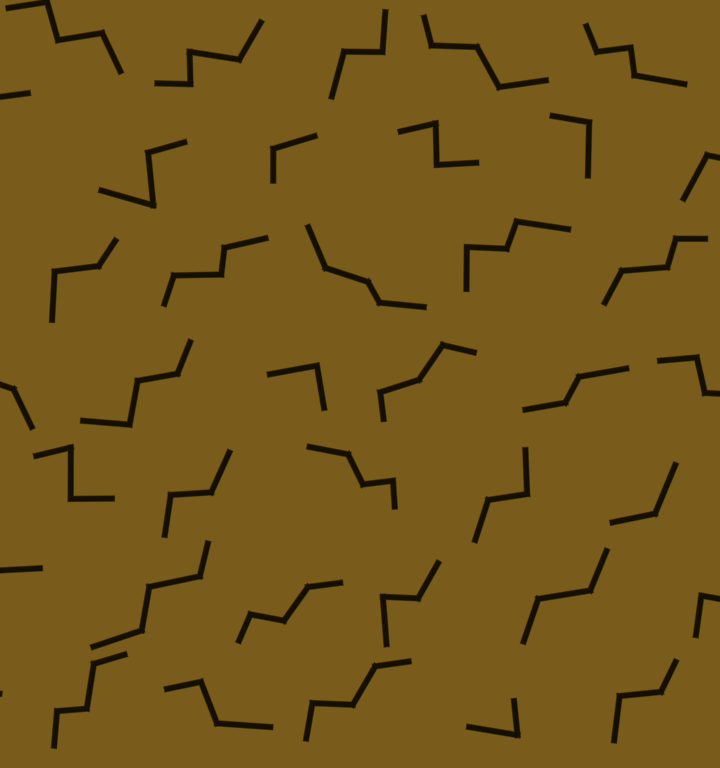
This pattern is drawn by a Shadertoy shader. Its source:

```glsl
const vec3 GROUND = vec3(0.475, 0.36, 0.108);
const vec3 INK = vec3(0.08, 0.058, -0.25);   // negative blue keeps soft edges warm
const vec2 CELL = vec2(0.187, 0.145);        // one zigzag per cell, in canvas heights
const float HALF_WIDTH = 0.0038;
const int MAX_STEPS = 4;

float hash(vec3 p) {
    p = fract(p * vec3(0.1031, 0.1030, 0.0973));
    p += dot(p, p.yzx + 33.33);
    return fract((p.x + p.y) * p.z);
}

// Square-ended bar from a to b
float barDistance(vec2 p, vec2 a, vec2 b, float halfWidth) {
    vec2 along = normalize(b - a);
    vec2 q = p - 0.5 * (a + b);
    vec2 local = abs(vec2(dot(q, along), dot(q, vec2(-along.y, along.x))));
    vec2 d = local - vec2(0.5 * length(b - a) + halfWidth, halfWidth);
    return length(max(d, 0.0)) + min(max(d.x, d.y), 0.0);
}

// Steps alternate between nearly flat and steep
vec2 zigzagStep(vec2 id, int i, bool steep, float scale) {
    float turn = hash(vec3(id, 10.0 + float(i)));
    float size = hash(vec3(id, 20.0 + float(i)));
    float angle = steep ? mix(0.95, 1.72, turn) : mix(-0.3, 0.36, turn);
    float len = steep ? mix(0.036, 0.07, size) : mix(0.043, 0.082, size);
    return scale * len * vec2(cos(angle), sin(angle));
}

float zigzagDistance(vec2 p, vec2 id, float halfWidth) {
    int count = int(2.6 + 2.0 * hash(vec3(id, 1.0)));
    int phase = int(2.0 * hash(vec3(id, 2.0)));
    float scale = count == MAX_STEPS ? 0.86 : 1.0;
    if (hash(vec3(id, 3.0)) < 0.2) p.y = -p.y;   // some descend

    // Centre the path on the cell point
    vec2 span = vec2(0.0);
    for (int i = 0; i < count; i++)
        span += zigzagStep(id, i, (i + phase) % 2 == 1, scale);

    vec2 a = -0.5 * span;
    float d = 1.0;
    for (int i = 0; i < count; i++) {
        vec2 b = a + zigzagStep(id, i, (i + phase) % 2 == 1, scale);
        d = min(d, barDistance(p, a, b, halfWidth));
        a = b;
    }
    return d;
}

// Nearest zigzag on a staggered, jittered grid
float fieldDistance(vec2 p, vec2 cell, float halfWidth) {
    vec2 g = p / cell;
    float d = 1.0;
    for (int j = -1; j <= 1; j++) {
        float row = floor(g.y) + float(j);
        float shift = 0.5 * mod(row, 2.0);
        for (int i = -1; i <= 1; i++) {
            float column = floor(g.x - shift) + float(i);
            vec2 id = vec2(column, row) + 17.0;
            vec2 jitter = vec2(hash(vec3(id, 4.0)), hash(vec3(id, 5.0))) - 0.5;
            vec2 centre = (vec2(column + shift, row) + 0.5 + 0.26 * jitter) * cell;
            d = min(d, zigzagDistance(p - centre, id, halfWidth));
        }
    }
    return d;
}

void mainImage(out vec4 fragColor, in vec2 fragCoord) {
    vec2 p = fragCoord / iResolution.y;
    float soft = 1.0 / iResolution.y;
    float d = fieldDistance(p, CELL, HALF_WIDTH);
    float cover = 1.0 - smoothstep(-soft, soft, d);
    fragColor = vec4(max(mix(GROUND, INK, cover), 0.0), 1.0);
}
```
